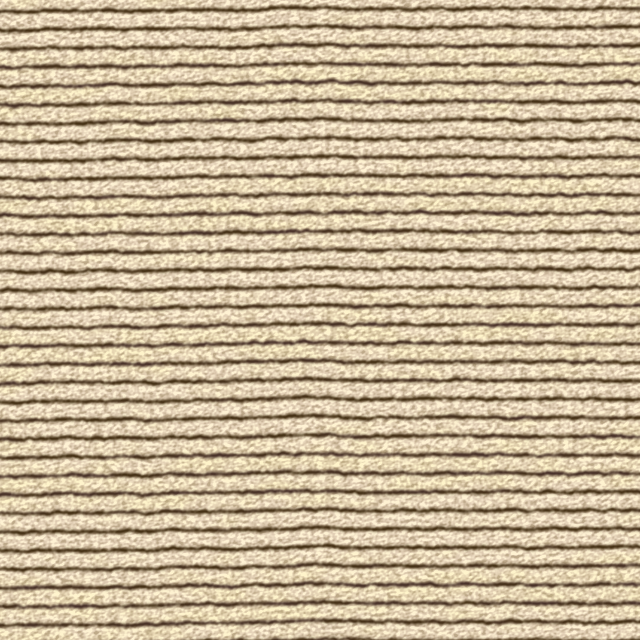
Write a WebGL 1 fragment shader that draws this texture.

```glsl
precision highp float;
// Ribbed cream cloth: horizontal yarns split by thin, soft, dark grooves.
// Groove distance is bent by gradient noise; the yarns get crisp fibre grain
// and a faint, slow drift between pinkish and yellowish dye.

uniform vec2 u_resolution;

#define ROWS 34.44          // yarns over the canvas height
#define FIRST_GROOVE 0.0182 // distance of the first groove from the top
#define GROOVE_WIDTH 0.128  // gaussian radius, in yarns
#define WOBBLE 0.13         // bending of the grooves, in yarns
#define GRAIN 1.25          // contrast of the fibres
#define DYE_PERIOD 0.203    // height of one dye cycle
#define DYE_AMOUNT 0.60     // strength of the dye drift

const vec3 SHADE  = vec3(0.74, 0.66, 0.54);
const vec3 CREAM  = vec3(0.895, 0.82, 0.72);
const vec3 LIGHT  = vec3(1.00, 0.95, 0.83);
const vec3 YELLOW = vec3(1.00, 1.015, 0.92);
const vec3 BROWN  = vec3(0.27, 0.19, 0.08);
const vec3 PURPLE = vec3(0.30, 0.20, 0.22);

vec2 gradientAt(vec2 cell) {
  float angle = 6.2832 * fract(sin(dot(cell, vec2(127.1, 311.7))) * 43758.55);
  return vec2(cos(angle), sin(angle));
}

// Gradient noise, roughly -0.7 to 0.7
float noise(vec2 p) {
  vec2 i = floor(p), f = p - i;
  vec2 w = f * f * f * (f * (f * 6.0 - 15.0) + 10.0);
  vec2 e = vec2(1.0, 0.0);
  float bottom = mix(dot(gradientAt(i), f),
                     dot(gradientAt(i + e.xy), f - e.xy), w.x);
  float top = mix(dot(gradientAt(i + e.yx), f - e.yx),
                  dot(gradientAt(i + e.xx), f - e.xx), w.x);
  return mix(bottom, top, w.y);
}

// Rise shared by all yarns: a gentle slope and a small hump mid-width
float sharedRise(float x) {
  float hump = (x - 0.49) / 0.045;
  return 0.0045 * smoothstep(0.0, 0.55, x) + 0.0018 * exp(-hump * hump);
}

// Signed distance to the nearest groove, in yarns
float grooveDistance(vec2 p) {
  float row = (p.y - FIRST_GROOVE + sharedRise(p.x)) * ROWS;
  float id = floor(row + 0.5);
  float bend = 0.6 * noise(vec2(p.x * 15.0, row * 0.09 + 3.7))
             + 0.6 * noise(vec2(p.x * 32.0, row * 0.21 + 9.2))
             + 0.6 * noise(vec2(p.x * 60.0, id * 1.37 + 5.1))
             + 0.4 * noise(vec2(p.x * 120.0, id * 1.71 + 2.6));
  return row - id + WOBBLE * bend;
}

// Fibre brightness: fine flecks and short threads leaning along the yarn
float fibres(vec2 p) {
  p.y += 0.15 * p.x;
  return 0.50 * noise(p * vec2(75.0, 150.0))
       + 0.60 * noise(p * vec2(135.0, 205.0) + 17.3)
       + 0.35 * noise(p * vec2(210.0, 240.0) + 41.9);
}

void main() {
  vec2 p = gl_FragCoord.xy / u_resolution;
  p.y = 1.0 - p.y; // measure down from the top

  // Yarn body, brightest along its upper edge
  float d = grooveDistance(p);
  float grain = fibres(p);
  float ridge = (d - 0.27) / 0.11;
  float tone = 0.50 + GRAIN * grain + 0.14 * exp(-ridge * ridge);
  vec3 yarn = mix(SHADE, CREAM, smoothstep(-0.05, 0.55, tone));
  yarn = mix(yarn, LIGHT, smoothstep(0.45, 0.90, tone));

  // Dye drifts in slanted bands broken into patches
  float phase = (p.y + 0.05 * p.x - 0.15) / DYE_PERIOD;
  float patches = noise(vec2(p.x * 9.0, p.y * 32.0) + 11.5)
                + 0.9 * noise(vec2(p.x * 26.0, p.y * 45.0) + 53.2);
  float dye = smoothstep(-0.6, 1.3, 0.6 * cos(6.2832 * phase) + 1.3 * patches);
  dye *= DYE_AMOUNT;
  yarn *= mix(vec3(1.0), YELLOW, dye);

  // Grooves vary in width and depth along their length
  float wear = noise(vec2(p.x * 48.0, p.y * ROWS * 0.9) + 29.4)
             + 0.6 * noise(vec2(p.x * 110.0, p.y * ROWS * 1.3) + 67.8);
  float radius = GROOVE_WIDTH * (1.0 + 0.28 * wear);
  float groove = exp(-d * d / (radius * radius));
  groove *= clamp(0.92 + 0.32 * wear - 0.20 * grain, 0.0, 1.0);

  gl_FragColor = vec4(mix(yarn, mix(BROWN, PURPLE, dye), groove), 1.0);
}
```
